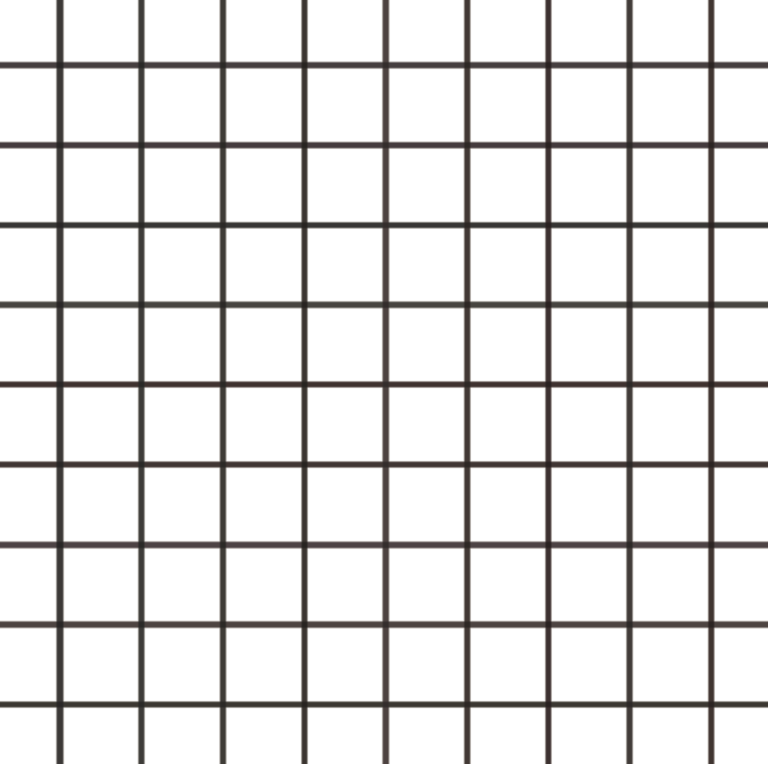
Give the GLSL for this pattern, as a Shadertoy shader.

```glsl
// Square grid of thin, soft-edged warm charcoal lines on white paper.

// Positions are fractions of the canvas, widths are fractions of its height
const vec2  FIRST_LINE   = vec2(0.0785, 0.0775); // lowest line on each axis
const vec2  PITCH        = vec2(0.1059, 0.1047); // spacing between lines
const float HALF_WIDTH   = 0.0039;
const float EDGE_BLUR    = 0.0018;
const float HALO_REACH   = 0.0062;
const float BOLD_GAIN    = 1.16;   // extra weight of the leftmost line
const float WIDTH_JITTER = 0.12;
const float SHIFT_JITTER = 0.0010;
const float TINT_JITTER  = 0.045;
const float TONE_JITTER  = 0.08;
const float CROSS_SHADE  = 0.68;   // darkening where two lines overlap

const vec3 PAPER = vec3(1.0);
const vec3 HALO  = vec3(0.92, 0.91, 0.89);
const vec3 INK   = vec3(0.26, 0.24, 0.23);

// Sine-free hash giving three values in 0..1
vec3 hash32(vec2 p) {
    vec3 q = fract(p.xyx * vec3(0.1031, 0.1030, 0.0973));
    q += dot(q, q.yxz + 33.33);
    return fract((q.xxy + q.yzz) * q.zyx);
}

// Ink colour of one line, with a slight tone and a warm or cool tint
vec3 lineColor(vec3 rnd) {
    vec3 tint = vec3(0.5, -0.5, 0.0) * (rnd.x - 0.5)
              + vec3(0.4, 0.0, -0.4) * (rnd.y - 0.4);
    return INK + TINT_JITTER * tint + TONE_JITTER * (rnd.z - 0.5);
}

// Coverage of the nearest line on one axis: x = core, y = halo
vec2 lineCoverage(float coord, float first, float pitch, float extent,
                  float seed, float firstGain, float pixel, out vec3 inkColor) {
    float cell = (coord - first) / pitch;
    float index = floor(cell + 0.5);
    vec3 rnd = hash32(vec2(index + 7.0, seed));
    inkColor = lineColor(rnd.zxy);

    float shift = SHIFT_JITTER * (rnd.x - 0.5);
    float dist = abs((cell - index) * pitch - shift) * extent;

    float weight = 1.0 + WIDTH_JITTER * (rnd.y - 0.5);
    if (abs(index) < 0.5) weight *= firstGain;

    float halfWidth = HALF_WIDTH * weight;
    float blur = max(EDGE_BLUR, 0.7 * pixel);
    float reach = max(HALO_REACH * weight, halfWidth + pixel);
    float core = 1.0 - smoothstep(halfWidth - blur, halfWidth + blur, dist);
    float halo = 1.0 - smoothstep(halfWidth, reach, dist);
    return vec2(core, halo);
}

void mainImage(out vec4 fragColor, in vec2 fragCoord) {
    vec2 uv = fragCoord / iResolution.xy;
    float pixel = 1.0 / iResolution.y;
    float aspect = iResolution.x / iResolution.y;

    // Lines of both directions
    vec3 uprightInk, levelInk;
    vec2 upright = lineCoverage(uv.x, FIRST_LINE.x, PITCH.x, aspect,
                                3.0, BOLD_GAIN, pixel, uprightInk);
    vec2 level = lineCoverage(uv.y, FIRST_LINE.y, PITCH.y, 1.0,
                              22.0, 1.0, pixel, levelInk);

    // Pale fringe, then the cores, then the darker crossings
    vec3 color = mix(PAPER, HALO, max(upright.y, level.y));
    color = mix(color, levelInk, level.x);
    color = mix(color, uprightInk, upright.x);
    color *= mix(1.0, CROSS_SHADE, upright.x * level.x);

    fragColor = vec4(color, 1.0);
}
```
